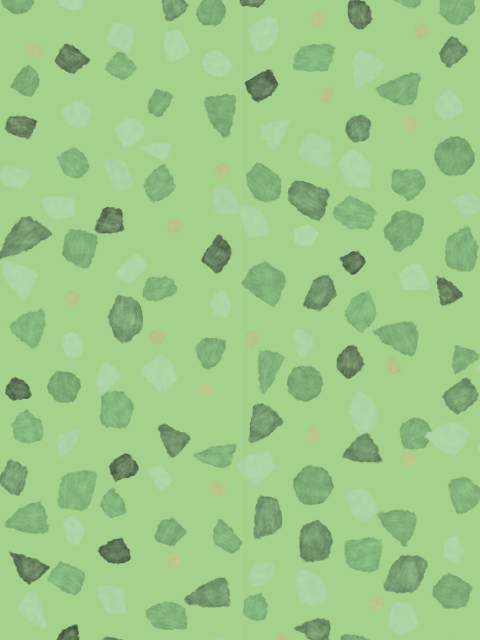
Reproduce this pattern procedurally as a Shadertoy shader.

```glsl
// Scattered watercolour pebbles on a flat green ground.
// Each cell of a staggered grid holds one rounded polygon or disc with a ragged
// edge; gradient noise gives the washes, inner facets shade the darker stones.

const float TAU = 6.2831853;
const float CELL = 0.1;          // grid cell, in canvas widths
const float CORNER = 9.0;        // higher gives sharper corners
const float ROUGHNESS = 0.0042;  // ragged edge, in canvas widths
const float SOFTNESS = 0.0014;   // least edge blur, in canvas widths
const float SEAM_X = 0.502;

const vec3 GROUND = vec3(0.643, 0.822, 0.548);
const int PALE = 0, LEAF = 1, SLATE = 2, DARK = 3, TAN = 4;
const vec3 COLOURS[5] = vec3[5](
    vec3(0.680, 0.832, 0.645), vec3(0.500, 0.688, 0.470), vec3(0.460, 0.598, 0.430),
    vec3(0.380, 0.475, 0.350), vec3(0.720, 0.775, 0.530));
const float RADII[5] = float[5](0.315, 0.365, 0.365, 0.300, 0.163);  // in cells
const float MOTTLE[5] = float[5](0.025, 0.11, 0.17, 0.25, 0.03);
const float FACET[5] = float[5](0.0, 0.02, 0.09, 0.15, 0.0);
const vec4 SHARES = vec4(0.32, 0.65, 0.78, 0.88);  // cumulative, by kind

vec2 hash2(vec2 p) {
    vec3 v = fract(p.xyx * vec3(0.1031, 0.1030, 0.0973));
    v += dot(v, v.yzx + 33.33);
    return fract((v.xx + v.yz) * v.zy);
}

float cornerSlope(vec2 corner, vec2 offset) {
    float a = TAU * hash2(corner).x;
    return dot(vec2(cos(a), sin(a)), offset);
}

float gradientNoise(vec2 p) {
    vec2 i = floor(p), f = p - i;
    vec2 u = f * f * f * (f * (f * 6.0 - 15.0) + 10.0);
    vec2 e = vec2(1.0, 0.0);
    float low = mix(cornerSlope(i, f), cornerSlope(i + e, f - e), u.x);
    float high = mix(cornerSlope(i + e.yx, f - e.yx), cornerSlope(i + 1.0, f - 1.0), u.x);
    return mix(low, high, u.y);
}

// Rounded polygon of three to five uneven sides, blended toward a unit disc.
float stoneDistance(vec2 q, vec2 seed, float roundness) {
    float sides = 3.0 + floor(3.0 * hash2(seed + 7.1).x);
    float apothem = mix(cos(0.5 * TAU / sides), 1.0, 0.35);
    float sum = 0.0;
    for (float i = 0.0; i < sides; i++) {
        vec2 h = hash2(seed + 13.7 * (i + 1.0));
        float a = TAU * (i + 0.45 * (h.x - 0.5)) / sides;
        float side = dot(q, vec2(cos(a), sin(a))) - apothem * (0.88 + 0.24 * h.y);
        sum += exp(CORNER * side);
    }
    return mix(log(sum) / CORNER, length(q) - 1.0, roundness);
}

int kindOf(vec2 id) {
    float u = fract(dot(id, vec2(0.7549, 0.5698)) + 0.25 * hash2(id + 91.3).x);
    return int(dot(step(SHARES, vec4(u)), vec4(1.0)));
}

// Pigment: broad wash, brush streaks, paper grain, an inner facet and a darker rim.
vec3 pigment(int kind, vec2 q, vec2 p, vec2 id, float d, float tone) {
    float wash = gradientNoise(q * 1.8 + id * 5.3)
               + 0.6 * gradientNoise(q * vec2(2.5, 6.0) + id * 3.7)
               + 0.45 * gradientNoise(p * 190.0);
    float inner = stoneDistance(q * 1.6 + 0.5 * (hash2(id + 61.0) - 0.5), id + 50.0, 0.1);
    float facet = 0.5 - smoothstep(-0.12, 0.12, inner);
    float rim = smoothstep(-0.22, 0.0, d) - 0.3;
    float shade = MOTTLE[kind] * (wash + 0.8 * (tone - 0.5) - 0.3 * rim) + FACET[kind] * facet;
    return COLOURS[kind] * (1.0 + shade);
}

void mainImage(out vec4 fragColor, in vec2 fragCoord) {
    vec2 p = fragCoord / iResolution.x;
    float pixel = 1.0 / iResolution.x;
    float blur = max(pixel, SOFTNESS);

    // Ground with a barely lighter vertical seam
    float seam = 1.0 - smoothstep(0.0, 1.5 * blur, abs(p.x - SEAM_X));
    vec3 colour = GROUND + 0.012 * seam;

    float ragged = ROUGHNESS * (gradientNoise(p * 42.0) + 0.8 * gradientNoise(p * 115.0));
    vec2 grid = p / CELL;

    for (int dx = -1; dx <= 1; dx++)
    for (int dy = -1; dy <= 1; dy++) {
        // Columns slide against each other so that no rows show
        float column = floor(grid.x) + float(dx);
        float slide = fract(column * 0.382);
        vec2 id = vec2(column, floor(grid.y + slide) + float(dy));
        vec2 place = hash2(id + 17.0), form = hash2(id + 43.0), look = hash2(id + 29.0);

        int kind = kindOf(id);
        float radius = RADII[kind] * mix(0.78, 1.2, kind == TAN ? 0.5 : form.x);
        float jitter = max(0.55 - radius, 0.08);
        vec2 centre = id + 0.5 - vec2(0.0, slide) + jitter * (2.0 * place - 1.0);
        vec2 q = (grid - centre) / radius;
        if (dot(q, q) > 3.2) continue;

        // Turn and stretch the stone, then paint it
        bool disc = kind == TAN || (kind == LEAF && look.x < 0.2);
        float turn = TAU * form.y, stretch = disc ? 1.0 : mix(0.84, 1.0, look.y);
        q = mat2(cos(turn), sin(turn), -sin(turn), cos(turn)) * q;
        q *= vec2(stretch, 1.0 / stretch);
        float d = stoneDistance(q, id, disc ? 1.0 : 0.22);
        float cover = 1.0 - smoothstep(-blur, blur, d * radius * CELL + ragged);
        colour = mix(colour, pigment(kind, q, p, id, d, look.x), cover);
    }
    fragColor = vec4(colour, 1.0);
}
```
